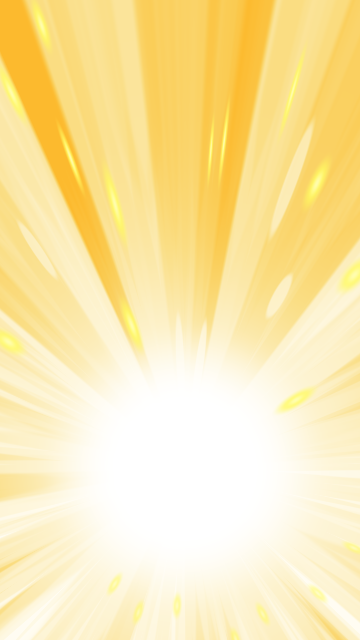
Write a Shadertoy shader that draws this background.

```glsl
// Golden sunburst: broad beams, fine blades and yellow glints around a white core.

const float TAU = 6.2831853;
const vec2 CORE = vec2(0.514, 0.268);
const vec3 WHITE = vec3(1.0);
const vec3 IVORY = vec3(1.0, 0.99, 0.95);
const vec3 CREAM = vec3(0.99, 0.94, 0.77);
const vec3 GOLD = vec3(0.98, 0.87, 0.52);
const vec3 AMBER = vec3(0.98, 0.80, 0.33);
const vec3 ORANGE = vec3(0.99, 0.73, 0.18);
const vec3 LEMON = vec3(1.0, 0.98, 0.38);

// Broad beams: start angle (clockwise from up), tone (0 pale, 1 deep)
const vec2 BEAMS[24] = vec2[24](
    vec2(-3.2, 0.3), vec2(-2.85, 0.5), vec2(-2.7, 0.3), vec2(-2.2, 0.45),
    vec2(-1.95, 0.3), vec2(-1.75, 0.58), vec2(-1.6, 0.4), vec2(-1.35, 0.55),
    vec2(-1.2, 0.4), vec2(-0.97, 0.25), vec2(-0.86, 0.62), vec2(-0.74, 0.5),
    vec2(-0.57, 0.3), vec2(-0.42, 0.95), vec2(-0.33, 0.48), vec2(-0.11, 0.62),
    vec2(0.05, 0.78), vec2(0.13, 0.95), vec2(0.19, 0.5), vec2(0.34, 0.7),
    vec2(0.65, 0.35), vec2(1.0, 0.45), vec2(1.5, 0.3), vec2(2.3, 0.4));

// Streaks: angle, distance, half length, half width
const vec4 GLINTS[12] = vec4[12](
    vec4(-0.433, 1.148, 0.12, 0.020), vec4(-0.313, 1.294, 0.10, 0.020),
    vec4(-0.353, 0.918, 0.13, 0.011), vec4(-0.259, 0.759, 0.15, 0.020),
    vec4(-0.356, 0.425, 0.10, 0.022), vec4(0.081, 0.887, 0.12, 0.007),
    vec4(0.119, 0.914, 0.15, 0.008), vec4(0.278, 1.088, 0.17, 0.011),
    vec4(0.433, 0.872, 0.10, 0.026), vec4(0.719, 0.714, 0.08, 0.035),
    vec4(1.018, 0.362, 0.08, 0.024), vec4(-0.949, 0.604, 0.07, 0.032));

const vec4 PALE_STREAKS[5] = vec4[5](
    vec4(-0.045, 0.30, 0.15, 0.013), vec4(0.138, 0.285, 0.15, 0.013),
    vec4(0.353, 0.856, 0.20, 0.020), vec4(0.50, 0.546, 0.08, 0.020),
    vec4(-0.594, 0.732, 0.11, 0.015));

float hash(vec2 p) {
    vec3 q = fract(p.xyx * vec3(0.1031, 0.1030, 0.0973));
    q += dot(q, q.yzx + 33.33);
    return fract((q.x + q.y) * q.z);
}

// Normalised distance to a radial ellipse: 0 in its middle, 1 on its rim
float streak(float angle, float radius, vec4 s) {
    float turn = angle - s.x;
    vec2 local = radius * vec2(cos(turn), sin(turn)) - vec2(s.y, 0.0);
    return length(local / s.zw);
}

// Signed tone of pointed blades that widen away from the core
float blades(float angle, float radius, float count, float seed) {
    float x = angle / TAU * count + seed;
    vec2 id = vec2(mod(floor(x), count), seed);
    float tip = mix(0.1, 0.7, hash(id));
    float halfWidth = 0.5 * smoothstep(0.0, 0.4, radius - tip);
    float body = 1.0 - smoothstep(halfWidth - 0.2, halfWidth, abs(fract(x) - 0.5));
    return body * (hash(id + 17.0) - 0.5);
}

float beamTone(float angle, float softness) {
    float tone = BEAMS[0].y;
    for (int i = 1; i < 24; i++) {
        float edge = smoothstep(-softness, softness, angle - BEAMS[i].x);
        tone = mix(tone, BEAMS[i].y, edge);
    }
    return tone;
}

vec3 palette(float tone) {
    float t = clamp(tone, 0.0, 1.0) * 4.0;
    vec3 color = mix(IVORY, CREAM, clamp(t, 0.0, 1.0));
    color = mix(color, GOLD, clamp(t - 1.0, 0.0, 1.0));
    color = mix(color, AMBER, clamp(t - 2.0, 0.0, 1.0));
    return mix(color, ORANGE, clamp(t - 3.0, 0.0, 1.0));
}

vec3 addGlint(vec3 color, float d) {
    color = mix(color, LEMON, 0.9 * (1.0 - smoothstep(0.25, 1.0, d)));
    return mix(color, vec3(1.0, 1.0, 0.8), 0.7 * (1.0 - smoothstep(0.0, 0.5, d)));
}

void mainImage(out vec4 fragColor, in vec2 fragCoord) {
    vec2 p = (fragCoord - CORE * iResolution.xy) / iResolution.x;
    float radius = max(length(p), 0.001);
    float angle = atan(p.x, p.y);

    // Beams and blades, busier in the lower half
    float tone = beamTone(angle, 0.006 + 0.002 / radius);
    float strength = mix(0.4, 0.13, smoothstep(-0.1, 0.6, p.y));
    for (int i = 0; i < 4; i++) {
        float layer = float(i);
        tone += strength * blades(angle, radius, 37.0 + 34.0 * layer, 3.3 + 7.7 * layer);
    }
    for (int i = 0; i < 5; i++) {
        float d = streak(angle, radius, PALE_STREAKS[i]);
        tone = mix(tone, 0.25, 0.8 * (1.0 - smoothstep(0.7, 1.0, d)));
    }

    // Wide haze and white core
    tone *= 1.0 - exp(-4.0 * radius * radius);
    vec3 color = palette(tone);
    color = mix(color, WHITE, 1.0 - smoothstep(0.18, 0.42, radius));

    // Long glints, then small sparks scattered below the core
    for (int i = 0; i < 12; i++) {
        color = addGlint(color, streak(angle, radius, GLINTS[i]));
    }
    for (int i = 0; i < 7; i++) {
        float n = float(i);
        float sparkAngle = 2.0 + 0.28 * n + 0.1 * hash(vec2(n, 5.0));
        float sparkRadius = mix(0.36, 0.54, hash(vec2(n, 9.0)));
        float d = streak(angle, radius, vec4(sparkAngle, sparkRadius, 0.045, 0.016));
        color = mix(color, addGlint(color, d), 0.7);
    }
    fragColor = vec4(color, 1.0);
}
```
